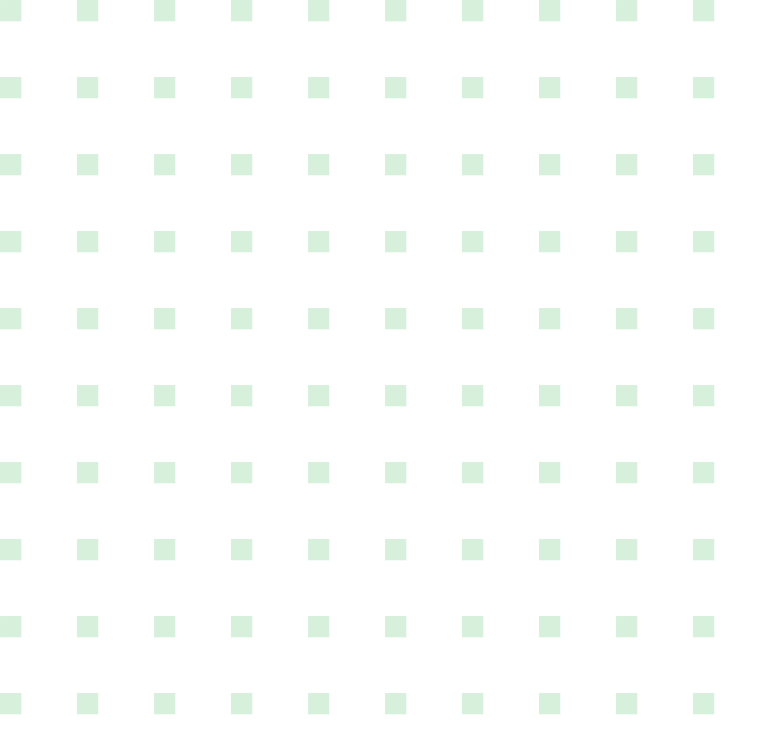
A WebGL 2 fragment shader for this pattern:

```glsl
#version 300 es
precision highp float;

uniform vec2 u_resolution;
out vec4 fragColor;

// Lengths are fractions of the canvas width
const float PITCH = 0.10026;
const float SQUARE_SIZE = 0.0277;
const vec2 REPEATS = vec2(10.0, 10.0);
const float EDGE_PIXELS = 1.1;
const vec3 PAPER = vec3(1.0);
const vec3 MINT = vec3(0.84, 0.94, 0.86);

// Signed distance to an axis-aligned square centred at the origin
float squareDistance(vec2 p, float halfSize) {
    vec2 d = abs(p) - halfSize;
    return length(max(d, 0.0)) + min(max(d.x, d.y), 0.0);
}

void main() {
    // Measure from the top left corner, where the grid starts
    vec2 p = vec2(gl_FragCoord.x, u_resolution.y - gl_FragCoord.y) / u_resolution.x;

    // Nearest square of the finite grid
    float halfSize = 0.5 * SQUARE_SIZE;
    vec2 fromFirst = p - halfSize;
    vec2 cell = clamp(floor(fromFirst / PITCH + 0.5), vec2(0.0), REPEATS - 1.0);
    float dist = squareDistance(fromFirst - cell * PITCH, halfSize);

    // Smoothed coverage
    float edge = EDGE_PIXELS / u_resolution.x;
    float coverage = clamp(0.5 - dist / edge, 0.0, 1.0);
    fragColor = vec4(mix(PAPER, MINT, coverage), 1.0);
}
```
